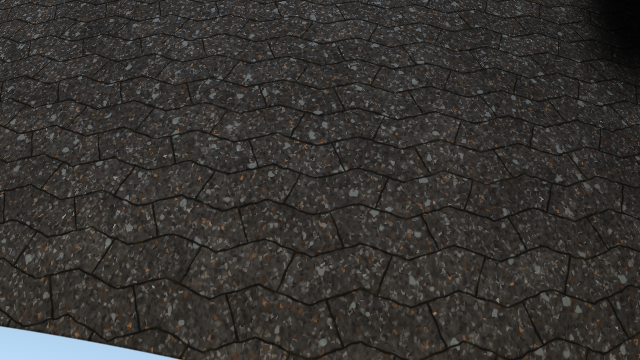
Write a WebGL 2 fragment shader that draws this texture.

```glsl
#version 300 es
precision highp float;

uniform vec2 u_resolution;
out vec4 outColor;

// Layout, in canvas heights; y runs downward on the ground
const float BEND_CENTRE = 0.822;
const float BEND_SPAN = 0.926;
const float FIRST_ROW = 0.081;
const float ROW_SCALE = 0.0509;
const float ROW_GROWTH = 0.044;
const float BARREL = 0.159;
const float ZIGZAG = 0.18;
const float LEAN = 0.19;
const float JOINT_HALF_WIDTH = 0.0009;
const float JOINT_GROWTH = 0.0020;
const float GRAINS_PER_ROW = 9.5;
const float LICHEN_PER_ROW = 1.8;
const float LICHEN_CHANCE = 0.45;

const vec3 JOINT = vec3(0.060, 0.056, 0.046);
const vec3 MOSS = vec3(0.13, 0.12, 0.055);
const vec3 BINDER = vec3(0.190, 0.179, 0.166);
const vec3 DARK_STONE = vec3(0.138, 0.130, 0.122);
const vec3 PALE_STONE = vec3(0.375, 0.362, 0.340);
const vec3 RUST_TINT = vec3(1.25, 0.95, 0.70);
const vec3 COOL_TINT = vec3(0.95, 1.0, 1.06);
const vec3 LICHEN = vec3(0.42, 0.445, 0.44);
const vec3 CORNER_BLUE = vec3(0.71, 0.84, 0.95);

float hash(vec2 p) {
    vec3 q = fract(vec3(p.xyx) * 0.1031);
    q += dot(q, q.yzx + 33.33);
    return fract((q.x + q.y) * q.z);
}

vec2 hash2(vec2 p) {
    return vec2(hash(p), hash(p + 57.3));
}

float noise(vec2 p) {
    vec2 i = floor(p), f = fract(p);
    f = f * f * (3.0 - 2.0 * f);
    return mix(mix(hash(i), hash(i + vec2(1, 0)), f.x),
               mix(hash(i + vec2(0, 1)), hash(i + 1.0), f.x), f.y);
}

// Nearest scattered point: xy = its cell, z = distance
vec3 nearestPoint(vec2 p) {
    vec2 base = floor(p);
    vec3 best = vec3(0.0, 0.0, 9.0);
    for (int j = -1; j <= 1; j++)
        for (int i = -1; i <= 1; i++) {
            vec2 cell = base + vec2(i, j);
            float d = length(cell + 0.05 + 0.9 * hash2(cell) - p);
            if (d < best.z) best = vec3(cell, d);
        }
    return best;
}

// Exposed aggregate: soft irregular stones, a few of them rusty
vec3 aggregate(vec2 ground) {
    vec2 warp = vec2(noise(ground * 14.0), noise(ground * 14.0 + 31.0)) - 0.5;
    vec3 grain = nearestPoint(ground * GRAINS_PER_ROW + 0.9 * warp);
    float tone = pow(hash(grain.xy + 11.0), 2.0);
    float kind = hash(grain.xy + 83.0);
    vec3 stone = mix(DARK_STONE, PALE_STONE, tone);
    stone *= mix(vec3(1.0), COOL_TINT, step(kind, 0.4));
    stone *= mix(vec3(1.0), RUST_TINT, step(0.92, kind));
    stone += 0.13 * step(0.988, hash(grain.xy + 29.0));
    vec3 color = mix(stone, BINDER, smoothstep(0.12, 0.65, grain.z));
    return color * (0.76 + 0.28 * noise(ground * 15.0) + 0.2 * noise(ground * 6.0));
}

float lichenMask(vec2 ground) {
    vec3 spot = nearestPoint(ground * LICHEN_PER_ROW + 40.0);
    float radius = mix(0.06, 0.21, hash(spot.xy + 5.0));
    float ragged = spot.z + 0.28 * (noise(ground * 11.0) - 0.5);
    float present = step(hash(spot.xy + 19.0), LICHEN_CHANCE);
    return present * (1.0 - smoothstep(radius - 0.08, radius + 0.05, ragged));
}

void main() {
    float pixel = 1.0 / u_resolution.y;
    vec2 p = gl_FragCoord.xy * pixel;
    p.y = 1.0 - p.y;

    // Straighten the bowed rows, then undo perspective
    float s = (p.x - BEND_CENTRE) / BEND_SPAN;
    float y = (p.y - 0.0289 * s - 0.0532 * s * s) / (1.0 + 0.022 * s - 0.128 * s * s);
    float depth = ROW_SCALE + ROW_GROWTH * y;
    float n = (y - FIRST_ROW) / depth;
    float pitch = depth * depth / (ROW_SCALE + ROW_GROWTH * FIRST_ROW);
    float spacing = 0.169 + 0.18 * y - 0.052 * y * y;
    float q = p.x - 0.947 + 0.02 * y;
    float w = q / spacing * (1.0 + BARREL * q * q);
    vec2 ground = vec2(w * 2.5, n);

    // Zigzag courses; joints lean the other way in every second course
    float wobble = noise(ground * 5.0) - 0.5;
    float v = n + 0.05 * wobble - ZIGZAG * (1.0 - 4.0 * abs(fract(w - 0.25) - 0.5));
    float row = floor(v + 0.5);
    float odd = mod(row, 2.0);
    float k = w + 0.02 * wobble - mix(-LEAN, LEAN, odd) * (n - row) + 0.5 * (1.0 - odd);
    float edge = min((0.5 - abs(v - row)) * pitch * 0.96,
                     abs(k - round(k)) * spacing * 0.9);

    // Paver surface with wear
    vec3 color = aggregate(ground);
    color *= 0.95 + 0.12 * hash(vec2(floor(k), row) + 71.0);
    color *= 0.90 + 0.20 * noise(ground * 0.9 + 8.0);
    color = mix(color, LICHEN, 0.75 * lichenMask(ground));

    // Joints, with a soft worn rim and traces of moss
    float halfWidth = (JOINT_HALF_WIDTH + JOINT_GROWTH * y) * (0.65 + 0.7 * noise(ground * 7.0));
    float gap = 1.0 - smoothstep(halfWidth - 0.7 * pixel, halfWidth + 0.9 * pixel, edge);
    vec3 filling = mix(JOINT, MOSS, 0.6 * smoothstep(0.6, 0.9, noise(ground * 3.0 + 20.0)));
    color *= 1.0 - 0.18 * (1.0 - smoothstep(0.0, halfWidth * 3.5, edge));
    color = mix(color, filling, 0.85 * gap);

    // Cool far light, dim right side and black far corner
    color *= mix(vec3(0.98, 1.0, 1.05), vec3(1.03, 1.0, 0.96), p.y);
    color *= 1.08 - 0.25 * smoothstep(1.0, 1.8, p.x) * (1.0 - 0.6 * p.y);
    float corner = length((p - vec2(1.79, 0.0)) / vec2(0.22, 0.32));
    color *= mix(0.1, 1.0, smoothstep(0.35, 1.1, corner));

    // Pale blue curved strip at the near left
    float strip = p.y - (0.906 + 0.155 * p.x + 0.06 * p.x * p.x);
    color *= 1.0 - 0.4 * smoothstep(-0.012, 0.0, strip);
    vec3 blue = CORNER_BLUE * (0.98 + 0.5 * clamp(strip, 0.0, 0.1));
    color = mix(color, blue, smoothstep(-pixel, pixel, strip));

    outColor = vec4(color, 1.0);
}
```
